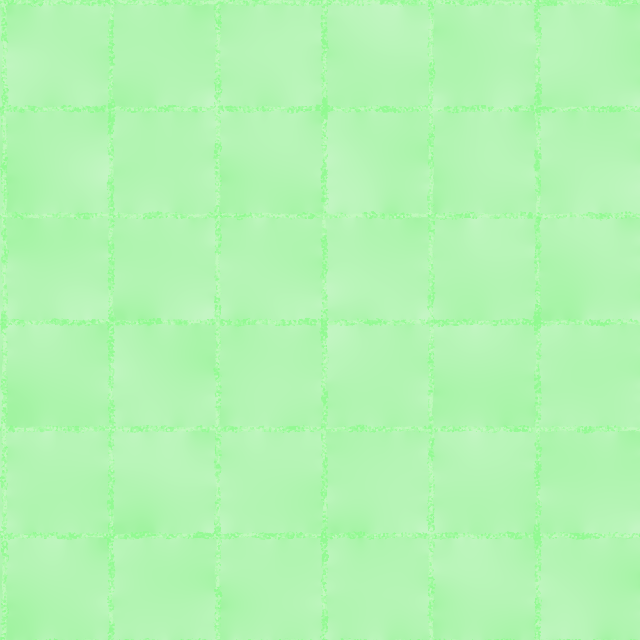
Give the GLSL for this pattern, as a WebGL 1 fragment shader.

```glsl
precision highp float;
// Pale green tiles, six by six, parted by thin crumbly joints.
// Sine waves fade inward from each tile edge, short waves fastest, to form smudges;
// soft cellular noise breaks the joints into green and pale crumbs.

uniform vec2 u_resolution;

const float TILES = 6.0;                     // repeats across and down
const vec2 JOINT_SHIFT = vec2(0.042, 0.022); // joint offset, in tiles
const float JOINT_HALF_WIDTH = 0.024;        // in tiles
const float JOINT_RAGGED = 0.020;
const float JOINT_SOFT = 0.006;
const float CRUMBS = 60.0;                   // crumbs per tile side
const float SMUDGE = 0.015;                  // strength of each edge wave
const float SMUDGE_DECAY = 0.62;
const float PATCH = 0.010;                   // strength of broad patches
const float VARIATION = 1.1;                 // phase change between repeats
const vec3 TILE_COLOR = vec3(0.703, 0.958, 0.703);
const vec3 JOINT_GREEN = vec3(0.560, 0.980, 0.560);
const vec3 JOINT_PALE = vec3(0.765, 0.975, 0.750);
const float TAU = 6.28318;

float hash(vec2 p) {
  return fract(sin(dot(p, vec2(127.1, 311.7))) * 4375.85);
}

// Smoothly blended shade of the nearest scattered cell points.
float crumbNoise(vec2 p) {
  vec2 cell = floor(p);
  float total = 0.0;
  float weights = 0.0;
  for (int j = -1; j <= 1; j++) {
    for (int i = -1; i <= 1; i++) {
      vec2 id = cell + vec2(float(i), float(j));
      vec2 jitter = vec2(hash(id + 3.7), hash(id + 9.2));
      vec2 away = id + jitter - p;
      float weight = exp(-7.0 * dot(away, away));
      total += weight * hash(id);
      weights += weight;
    }
  }
  return total / max(weights, 0.0001);
}

// Waves along one edge, fading with distance from it.
float edgeSmudge(float along, float dist, vec2 tile, float edge) {
  float sum = 0.0;
  float freq = 2.5;
  vec2 family = mod(tile, 2.0);
  for (int i = 0; i < 8; i++) {
    vec2 key = vec2(edge * 5.3, float(i) * 2.9);
    float phase = TAU * hash(family + key) + VARIATION * hash(tile + key + 17.0);
    float bend = 0.8 * sin(along * freq * 0.37 + phase * 3.0);
    sum += sin(along * freq + phase + bend) * exp(-SMUDGE_DECAY * freq * dist);
    freq *= 1.6;
  }
  return sum;
}

float tileTone(vec2 p) {
  vec2 tile = floor(p);
  vec2 q = fract(p);
  float smudge = edgeSmudge(q.y, q.x, tile, 1.0)
               + edgeSmudge(q.y, 1.0 - q.x, tile, 2.0)
               + edgeSmudge(q.x, q.y, tile, 3.0)
               + edgeSmudge(q.x, 1.0 - q.y, tile, 4.0);
  vec2 phase = TAU * vec2(hash(tile + 31.0), hash(tile + 47.0));
  float broad = sin(q.x * 3.1 + q.y * 2.3 + phase.x)
              + sin(q.y * 5.2 - q.x * 1.9 + phase.y);
  return SMUDGE * smudge + PATCH * broad;
}

// Joint coverage in x, greenness in y.
vec2 joint(float across, float along, float line, float crumb, float boost, float seed) {
  float phase = TAU * hash(vec2(mod(line, 2.0), seed)) + 0.6 * line;
  float run = sin(along * 9.0 + phase) + 0.7 * sin(along * 21.0 + phase * 2.3);
  float wobble = 0.005 * sin(along * 13.0 + phase) + 0.003 * sin(along * 37.0 - phase);
  float halfWidth = JOINT_HALF_WIDTH + 0.003 * run + 0.006 * boost
                  + JOINT_RAGGED * (crumb - 0.5);
  float cover = 1.0 - smoothstep(-JOINT_SOFT, JOINT_SOFT, abs(across + wobble) - halfWidth);
  float green = 0.40 + 0.22 * run + 0.14 * mod(line, 2.0)
              + 1.3 * (crumb - 0.5) + 0.35 * boost;
  return vec2(cover, clamp(green, 0.0, 1.0));
}

void main() {
  vec2 uv = gl_FragCoord.xy / u_resolution;
  vec2 p = vec2(uv.x, 1.0 - uv.y) * TILES - JOINT_SHIFT;

  // Tile faces
  vec3 color = TILE_COLOR + vec3(1.0, 0.06, 1.0) * clamp(tileTone(p), -0.070, 0.060);

  // Joints, with a stronger upright at every second crossing
  vec2 node = floor(p + 0.5);
  vec2 offset = p - node;
  vec2 odd = mod(node, 2.0);
  float crossing = odd.x * odd.y * (1.0 - smoothstep(0.05, 0.14, abs(offset.y)));
  float crumb = crumbNoise(p * CRUMBS + 40.0);
  vec2 level = joint(offset.y, p.x, node.y, crumb, 0.0, 5.0);
  vec2 upright = joint(offset.x, p.y, node.x, crumb, crossing, 8.0);
  color = mix(color, mix(JOINT_PALE, JOINT_GREEN, level.y), 0.88 * level.x);
  color = mix(color, mix(JOINT_PALE, JOINT_GREEN, upright.y), 0.88 * upright.x);

  gl_FragColor = vec4(color, 1.0);
}
```
